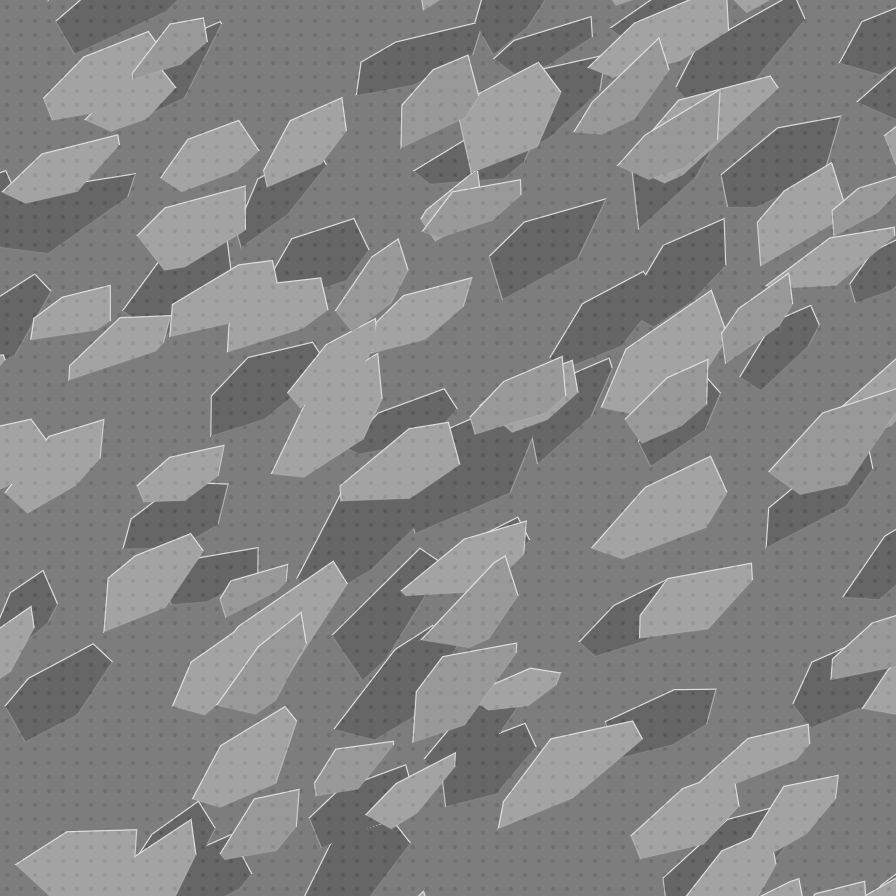
A WebGL 1 fragment shader for this pattern:

```glsl
precision highp float;
// Slanted grey camouflage of angular shards with lit rims under a fine grid of square dots.
uniform vec2 u_resolution;

const float TAU = 6.2831853;
const int SIDES = 6;

const vec3 MID = vec3(0.49);
const vec3 DARK = vec3(0.40);
const vec3 PALE = vec3(0.64);
const vec3 SOFT = vec3(0.60);
const vec3 RIM = vec3(0.88);

const float SLANT = 0.61;              // main direction of the shards
const vec2 CELL = vec2(0.17, 0.072);   // lattice cell, along and across the slant
const float RIM_WIDTH = 0.0013;
const float DOTS = 64.0;               // dots across the canvas

float hash(vec2 p) {
  return fract(sin(dot(p, vec2(127.1, 311.7))) * 43758.5453);
}

vec2 rotate(vec2 p, float a) {
  float c = cos(a), s = sin(a);
  return vec2(c * p.x - s * p.y, s * p.x + c * p.y);
}

// Stretched convex polygon: x = signed distance, y = upward part of the nearest normal.
vec2 shard(vec2 p, vec2 halfSize, float angle, vec2 seed) {
  vec2 nearest = vec2(-10.0, 0.0);
  for (int i = 0; i < SIDES; i++) {
    float k = float(i);
    float turn = (k + 0.7 * (hash(seed + k * 3.17) - 0.5)) * TAU / float(SIDES);
    float reach = mix(0.7, 1.25, hash(seed + k * 5.31 + 40.0));
    vec2 slope = vec2(cos(turn), sin(turn)) / halfSize;
    float steepness = length(slope);
    vec2 normal = rotate(slope / steepness, angle);
    float d = dot(p, normal) - reach / steepness;
    if (d > nearest.x) nearest = vec2(d, normal.y);
  }
  return nearest;
}

// Union of shards scattered on a slanted lattice; density is the share of filled cells.
vec2 shardField(vec2 uv, float density, float scale, float seed) {
  vec2 grid = rotate(uv, -SLANT) / CELL + seed * 0.37;
  vec2 home = floor(grid);
  vec2 nearest = vec2(10.0, 0.0);
  for (int j = -1; j <= 1; j++) {
    for (int i = -1; i <= 1; i++) {
      vec2 id = home + vec2(float(i), float(j));
      vec2 key = id + seed * 17.0;
      if (hash(key) < density) {
        vec2 jitter = vec2(hash(key + 7.3), hash(key + 19.1)) - 0.5;
        vec2 offset = rotate((grid - id - 0.5 - 0.6 * jitter) * CELL, SLANT);
        float angle = SLANT + 0.6 * (hash(key + 31.7) - 0.5);
        float size = scale * mix(0.28, 0.46, hash(key + 53.9));
        vec2 hit = shard(offset, CELL * size, angle, key);
        if (hit.x < nearest.x) nearest = hit;
      }
    }
  }
  return nearest;
}

// Fills a field with one tone and draws a hairline along its upper edges.
vec3 paint(vec3 base, vec3 tone, vec2 field, float pixel) {
  float fill = clamp(0.5 - field.x / pixel, 0.0, 1.0);
  float line = clamp((0.5 * RIM_WIDTH + 0.5 * pixel - abs(field.x)) / pixel, 0.0, 1.0);
  float lit = mix(0.12, 1.0, smoothstep(-0.7, 0.2, field.y));
  return mix(mix(base, tone, fill), RIM, line * lit);
}

// Coverage of small squares centred in a regular grid.
float dotGrid(vec2 uv, float pixel) {
  vec2 fromCentre = abs(fract(uv * DOTS) - 0.5);
  vec2 cover = clamp((0.125 - fromCentre) / (pixel * DOTS) + 0.5, 0.0, 1.0);
  return cover.x * cover.y;
}

void main() {
  float pixel = 1.0 / min(u_resolution.x, u_resolution.y);
  vec2 uv = gl_FragCoord.xy * pixel;

  // Shards, from the bottom layer to the top
  vec3 color = MID;
  color = paint(color, DARK, shardField(uv, 0.58, 1.04, 1.0), pixel);
  color = paint(color, PALE, shardField(uv, 0.53, 1.04, 2.0), pixel);
  color = paint(color, SOFT, shardField(uv, 0.27, 0.9, 3.0), pixel);

  // Dots over everything
  color -= 0.06 * dotGrid(uv, pixel);
  gl_FragColor = vec4(color, 1.0);
}
```
